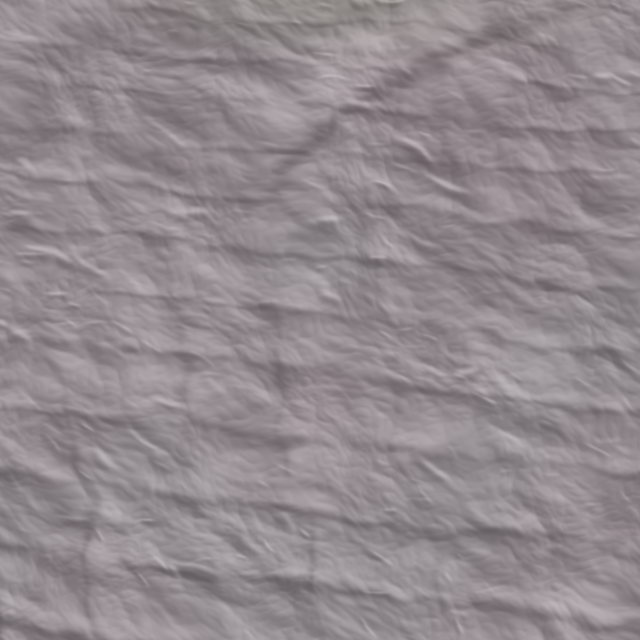
Give the GLSL for this texture, as a WebGL 1 fragment shader.

```glsl
precision highp float;
// Crumpled, quilted grey-mauve foil seen at a slant: creased gradient noise lit
// from above, wavy stitched seams closing up with distance, one diagonal fold
// and scattered thin glints along the wrinkles.
uniform vec2 u_resolution;

float hash(vec2 p) {
  return fract(sin(dot(p, vec2(127.1, 311.7))) * 43758.5);
}

vec2 gradient(vec2 cell) {
  float angle = 6.2832 * hash(cell);
  return vec2(cos(angle), sin(angle));
}

float noise(vec2 p) {
  vec2 i = floor(p), f = fract(p);
  vec2 w = f * f * f * (f * (f * 6.0 - 15.0) + 10.0);
  vec2 e = vec2(1.0, 0.0);
  float bottom = mix(dot(gradient(i), f), dot(gradient(i + e), f - e), w.x);
  float top = mix(dot(gradient(i + e.yx), f - e.yx), dot(gradient(i + 1.0), f - 1.0), w.x);
  return mix(bottom, top, w.y);
}

float bell(float x, float width) {
  return exp(-x * x / (width * width));
}

// Height of the wrinkles: sharp ridges between flatter facets
float crumple(vec2 p) {
  vec2 q = vec2(p.x * 7.5, (p.y + 0.2 * p.x) * 10.5);
  q += 0.3 * vec2(noise(p * 7.0), noise(p * 7.0 + 31.0));
  float height = 0.0, amplitude = 1.0;
  for (int i = 0; i < 4; i++) {
    float n = noise(q);
    height += amplitude * sqrt(n * n + 0.001);
    q = mat2(0.89, -0.45, 0.45, 0.89) * q * 1.8 + 17.3;
    amplitude *= 0.54;
  }
  return height;
}

// Short bent strokes, one per cell, each with a shadow below
float glints(vec2 p, float size, float seed) {
  vec2 q = p / size;
  vec2 home = floor(q);
  float light = 0.0;
  for (int y = -1; y <= 1; y++) {
    for (int x = -1; x <= 1; x++) {
      vec2 cell = home + vec2(float(x), float(y));
      vec2 id = cell + seed;
      vec2 d = q - cell - vec2(hash(id + 3.1), hash(id + 7.7));
      float angle = 0.1 - mix(1.15, 0.6, p.y) * hash(id + 13.9);
      float c = cos(angle), s = sin(angle);
      d = vec2(c * d.x + s * d.y, c * d.y - s * d.x);
      float reach = mix(0.25, 0.7, hash(id + 19.3));
      float off = d.y + 0.6 * (hash(id + 23.0) - 0.5) * d.x * d.x;
      float taper = 1.0 - smoothstep(0.2, 1.0, abs(d.x) / reach);
      float power = hash(id + 29.0);
      light += taper * power * power * (bell(off, 0.055) - 0.5 * bell(off + 0.13, 0.09));
    }
  }
  return light;
}

// Dark stitch line with a lit lip above it and shade below
float seam(float coordinate, float width) {
  float s = coordinate - floor(coordinate + 0.5);
  return 0.45 * bell(s - 0.17, 0.12) - bell(s, width) - 0.4 * bell(s + 0.12, 0.13);
}

void main() {
  vec2 p = gl_FragCoord.xy / u_resolution.y;
  vec2 sway = vec2(noise(p * 5.0 + 4.0), noise(p * vec2(4.0, 6.0) + 57.0));
  vec2 jitter = vec2(noise(p * 17.0 + 8.0), noise(p * vec2(15.0, 20.0) + 71.0));
  float broad = noise(p * 2.3 + 12.0);
  float patches = noise(p * vec2(5.0, 8.0) + 40.0);

  // Wrinkles lit from above, over tilted facets with firm edges
  float relief = crumple(p) - crumple(p + vec2(0.0028, 0.0042));
  float light = 0.582 + 0.56 * relief + 0.06 * broad + 0.07 * patches + 0.025 * (0.5 - p.y);
  vec2 tilted = vec2(p.x + 0.6 * p.y, p.y + 0.3 * p.x) + 0.012 * jitter;
  light += 0.04 * (smoothstep(-0.16, 0.16, noise(tilted * vec2(9.0, 15.0) + 21.0)) - 0.5);
  light += 0.035 * (smoothstep(-0.13, 0.13, noise(tilted * vec2(17.0, 25.0) + 5.0)) - 0.5);

  // Long seams crowd together towards the top
  float slant = p.y + 0.13 * p.x * (1.0 - 0.4 * p.y) + 0.026 * sway.y + 0.012 * jitter.y;
  float rows = -log(1.0 - 0.54 * min(slant, 1.5)) / 0.07 - 0.15;
  float broken = smoothstep(-0.35, 0.25, noise(p * vec2(5.0, 9.0) + 83.0));
  light += seam(rows, 0.065) * mix(0.125, 0.055, p.y) * (0.35 + 0.65 * broken);

  // Faint cross seams, clearest at the lower left
  float columns = (p.x + 0.17 * p.y + 0.05 * sway.x + 0.02 * jitter.x) * 5.8;
  float near = (1.0 - smoothstep(0.15, 0.8, p.y)) * (1.0 - smoothstep(0.45, 1.0, p.x));
  light += seam(columns, 0.045) * 0.08 * near * (0.3 + 0.7 * smoothstep(-0.2, 0.3, patches));

  // Parabolic fold: dark crease, bright swell on its upper side
  float rise = p.y - 0.68 + 0.02 * jitter.y;
  float fold = (p.x - 0.44 - 4.7 * rise * rise) / sqrt(1.0 + 88.0 * rise * rise);
  fold += 0.012 * jitter.x;
  float span = smoothstep(-0.01, 0.07, rise) * (1.0 - smoothstep(0.25, 0.33, rise));
  float swell = bell(fold + 0.045, 0.035) * smoothstep(0.08, 0.18, rise);
  light += span * (0.06 * swell - 0.11 * bell(fold, 0.015));

  // Glints of two sizes, gathered in patches
  float gather = 0.5 + 0.9 * smoothstep(-0.25, 0.3, noise(p * 4.0 + 95.0));
  vec2 bent = p + 0.006 * jitter;
  light += gather * (0.14 * glints(bent, 0.085, 0.0) + 0.09 * glints(bent, 0.047, 50.0));

  // Soft limit on contrast, then mauve grey with an olive cast at the top
  float contrast = light - 0.575;
  light = 0.575 + contrast / sqrt(1.0 + 15.0 * contrast * contrast);
  vec3 color = vec3(light) - vec3(0.0, 0.032, 0.014);
  color += vec3(0.005, -0.003, -0.003) * (noise(p * 3.0 + 66.0) * 2.0 + p.y - 0.4);
  float olive = bell(p.x - 0.5, 0.25) * smoothstep(0.88, 1.0, p.y);
  color -= vec3(0.025, 0.01, 0.035) * olive;
  gl_FragColor = vec4(color, 1.0);
}
```
